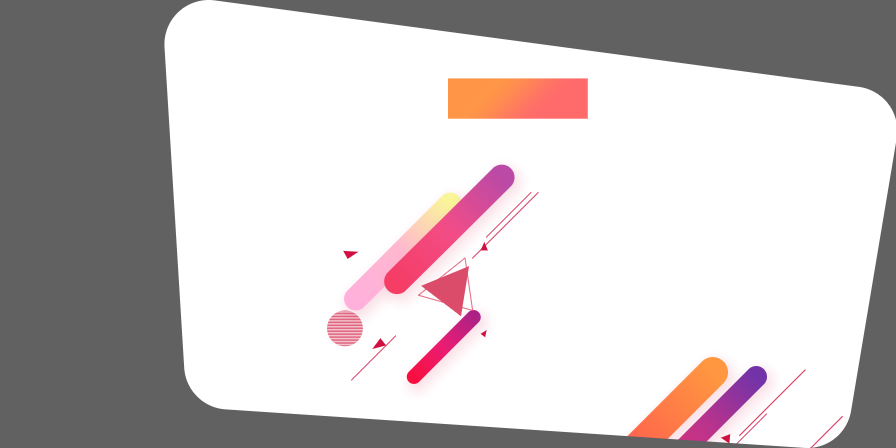
Give the GLSL for this background, as a Shadertoy shader.

```glsl
#define BACKDROP vec3(0.38)
#define CRIMSON vec3(0.82, 0.06, 0.25)
#define ROSE vec3(0.86, 0.30, 0.42)
#define SHADOW_TINT vec3(0.93, 0.62, 0.70)
#define SHADOW_STRENGTH 0.38
#define SHADOW_BLUR 3.2
#define SHADOW_SHIFT vec2(0.8, -1.1)
#define CORNER_RADIUS 9.9
#define LINE_WIDTH 0.24
#define STRIPE_PERIOD 0.66

// Coordinates: canvas height is 100 units, origin at the lower left
float pixelSize;

float cover(float d) {
    return clamp(0.5 - d / pixelSize, 0.0, 1.0);
}

float along(vec2 p, vec2 a, vec2 b) {
    return clamp(dot(p - a, b - a) / max(dot(b - a, b - a), 1e-6), 0.0, 1.0);
}

float segmentDist(vec2 p, vec2 a, vec2 b) {
    return length(p - mix(a, b, along(p, a, b)));
}

float boxDist(vec2 p, vec2 halfSize) {
    vec2 q = abs(p) - halfSize;
    return length(max(q, 0.0)) + min(max(q.x, q.y), 0.0);
}

// Signed distance to a four-sided polygon
float quadDist(vec2 p, vec2 a, vec2 b, vec2 c, vec2 d) {
    vec2 v[4] = vec2[4](a, b, c, d);
    float dist = 1e5, side = 1.0;
    for (int i = 0; i < 4; i++) {
        vec2 s = v[i], e = v[(i + 1) % 4];
        dist = min(dist, segmentDist(p, s, e));
        if ((s.y > p.y) != (e.y > p.y)) {
            float crossing = s.x + (p.y - s.y) * (e.x - s.x) / (e.y - s.y);
            if (p.x < crossing) side = -side;
        }
    }
    return side * dist;
}

float triangleDist(vec2 p, vec2 a, vec2 b, vec2 c) {
    return quadDist(p, a, b, c, c);
}

// Rounded bar with a three-stop gradient and a soft shadow
void drawBar(inout vec3 col, vec2 p, vec2 low, vec2 high, float radius,
             vec3 lowCol, vec3 midCol, vec3 highCol) {
    float shade = segmentDist(p - SHADOW_SHIFT, low, high) - radius;
    float glow = 1.0 - smoothstep(-SHADOW_BLUR, SHADOW_BLUR, shade);
    col = mix(col, SHADOW_TINT, SHADOW_STRENGTH * glow);
    float t = 2.0 * along(p, low, high);
    vec3 fill = mix(mix(lowCol, midCol, min(t, 1.0)), highCol, max(t - 1.0, 0.0));
    col = mix(col, fill, cover(segmentDist(p, low, high) - radius));
}

void mainImage(out vec4 fragColor, in vec2 fragCoord) {
    pixelSize = 100.0 / iResolution.y;
    vec2 p = fragCoord * pixelSize;
    vec3 col = vec3(1.0);

    // Button
    vec2 q = p - vec2(115.6, 78.0);
    float blend = smoothstep(-9.0, 9.0, q.x - q.y);
    vec3 buttonCol = mix(vec3(1.0, 0.59, 0.28), vec3(1.0, 0.42, 0.42), blend);
    col = mix(col, buttonCol, cover(boxDist(q, vec2(15.6, 4.5))));

    // Gradient bars
    drawBar(col, p, vec2(79.4, 33.3), vec2(100.5, 54.4), 2.6,
            vec3(1.0, 0.69, 0.86), vec3(1.0, 0.72, 0.81), vec3(0.98, 0.96, 0.60));
    drawBar(col, p, vec2(88.6, 37.2), vec2(112.0, 60.4), 2.85,
            vec3(0.96, 0.24, 0.40), vec3(0.95, 0.30, 0.53), vec3(0.73, 0.29, 0.65));
    drawBar(col, p, vec2(92.4, 15.9), vec2(105.7, 29.2), 1.6,
            vec3(0.97, 0.06, 0.25), vec3(0.92, 0.11, 0.45), vec3(0.68, 0.13, 0.52));
    drawBar(col, p, vec2(138.0, -4.2), vec2(159.1, 16.9), 3.4,
            vec3(1.0, 0.34, 0.32), vec3(1.0, 0.47, 0.28), vec3(1.0, 0.59, 0.25));
    drawBar(col, p, vec2(148.0, -4.9), vec2(168.8, 15.9), 2.4,
            vec3(0.88, 0.20, 0.47), vec3(0.72, 0.20, 0.55), vec3(0.45, 0.20, 0.66));

    // Diagonal hairlines: upper end and horizontal run
    vec3 hairlines[6] = vec3[6](
        vec3(118.5, 57.0, 9.9), vec3(120.1, 57.0, 14.6), vec3(88.3, 25.0, 9.8),
        vec3(179.7, 17.4, 14.6), vec3(171.1, 7.6, 6.7), vec3(188.0, 7.0, 7.0));
    for (int i = 0; i < 6; i++) {
        vec2 top = hairlines[i].xy;
        float d = segmentDist(p, top, top - hairlines[i].z) - 0.5 * LINE_WIDTH;
        col = mix(col, CRIMSON, 0.8 * cover(d));
    }

    // Large triangle and its offset outline
    float solid = triangleDist(p, vec2(104.7, 40.6), vec2(94.0, 36.2), vec2(102.9, 29.4));
    float outline = triangleDist(p, vec2(103.8, 42.4), vec2(93.4, 34.1), vec2(105.5, 30.7));
    col = mix(col, ROSE, cover(solid));
    col = mix(col, ROSE, 0.8 * cover(abs(outline) - 0.5 * LINE_WIDTH));

    // Small triangles
    vec2 chips[15] = vec2[15](
        vec2(76.6, 44.0), vec2(80.0, 43.8), vec2(77.6, 42.2),
        vec2(108.1, 46.0), vec2(107.3, 44.1), vec2(108.9, 44.1),
        vec2(84.9, 24.5), vec2(83.1, 22.1), vec2(86.2, 22.9),
        vec2(108.6, 26.3), vec2(107.3, 25.5), vec2(108.3, 24.7),
        vec2(160.9, 2.3), vec2(163.0, 3.1), vec2(162.8, 1.0));
    for (int i = 0; i < 15; i += 3)
        col = mix(col, CRIMSON, cover(triangleDist(p, chips[i], chips[i + 1], chips[i + 2])));

    // Striped disc
    float stripe = abs(fract(p.y / STRIPE_PERIOD) - 0.5) * STRIPE_PERIOD;
    float ink = mix(0.35, 0.85, cover(stripe - 0.25 * STRIPE_PERIOD));
    col = mix(col, ROSE, ink * cover(length(p - vec2(77.0, 26.7)) - 4.0));

    // Rounded panel over the backdrop
    float panel = quadDist(p, vec2(46.6, 90.1), vec2(190.4, 70.8),
                           vec2(180.2, 9.9), vec2(51.0, 18.5)) - CORNER_RADIUS;
    fragColor = vec4(mix(BACKDROP, col, cover(panel)), 1.0);
}
```
